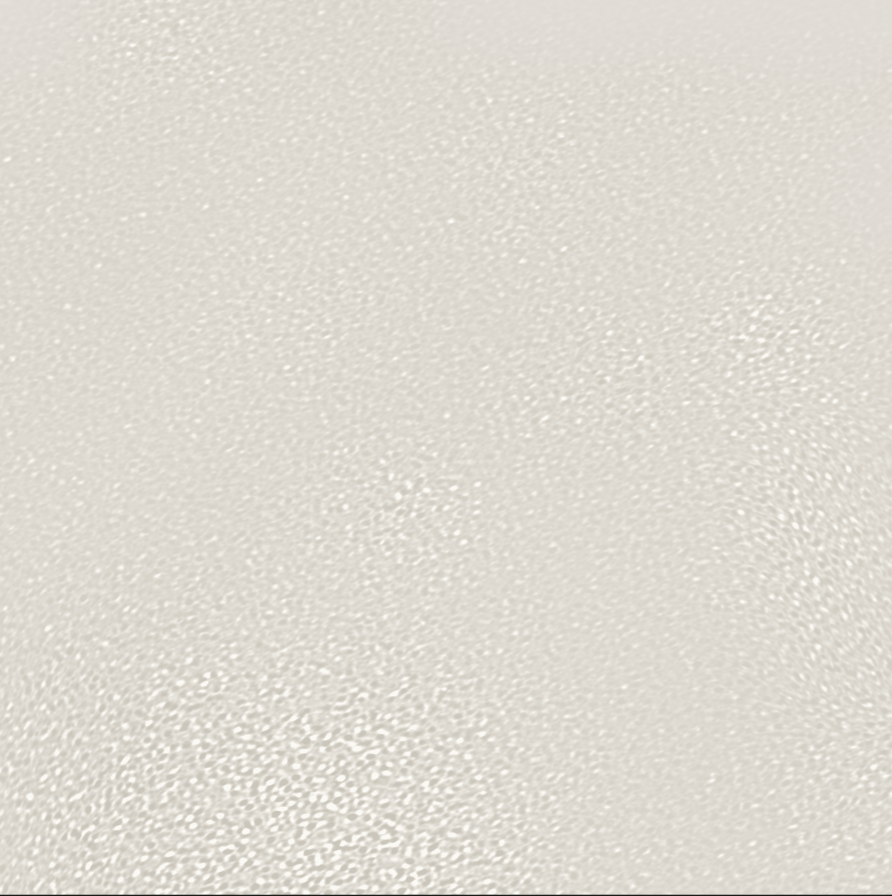
Reproduce this texture procedurally as a WebGL 1 fragment shader.

```glsl
precision highp float;
// Pale pearly leather: fine pebbled grain catching light in soft glossy patches.

uniform vec2 u_resolution;

const vec3 SHADE = vec3(0.795, 0.775, 0.732);
const vec3 LIGHT = vec3(0.985, 0.978, 0.955);
const vec3 HAZE = vec3(0.884, 0.866, 0.845);
const vec3 EDGE = vec3(0.10, 0.10, 0.09);
const float GRAIN_CELLS = 90.0;    // coarse grain cells per canvas height
const float FINE_CELLS = 150.0;    // fine grain cells per canvas height
const float GRAIN_WIDTH = 0.62;    // width of a grain over its length
const float BASE_LEVEL = 0.395;    // position of matte areas from SHADE to LIGHT
const float MATTE_CONTRAST = 0.075;
const float GLOSS_CONTRAST = 0.34;
const float GLOSS_LIFT = 0.10;
const float SPARSE_DROP = 0.12;    // darkens the ground between grains at the left
const float BRIGHT_SKEW = 0.14;    // makes light grains stronger than dark gaps
const float EDGE_HEIGHT = 0.0015;

vec3 hash3(vec2 cell, float seed) {
  vec2 c = cell + seed * vec2(71.7, 43.3) + 211.3;
  vec3 q = fract(c.xyx * vec3(0.1031, 0.1030, 0.0973));
  q += dot(q, q.yxz + 33.33);
  return fract((q.xxy + q.yzz) * q.zyx);
}

// Cellular noise: signed ripples at jittered points, stretched along an angle.
float grain(vec2 p, float angle) {
  vec2 cell = floor(p);
  vec2 along = vec2(cos(angle), sin(angle));
  vec2 across = vec2(-along.y, along.x);
  float sum = 0.0;
  for (int j = -1; j <= 1; j++) {
    for (int i = -1; i <= 1; i++) {
      vec2 c = cell + vec2(float(i), float(j));
      for (int k = 0; k < 3; k++) {
        vec3 h = hash3(c, float(k) + 1.0);
        vec2 d = p - c - h.xy;
        d = vec2(dot(d, along), dot(d, across) / GRAIN_WIDTH);
        float r2 = min(dot(d, d), 1.0);
        float falloff = (1.0 - r2) * (1.0 - r2);
        sum += (h.z * 2.0 - 1.0) * falloff * (1.0 - 3.7 * r2);
      }
    }
  }
  return sum * 2.3;
}

float glow(vec2 p, vec2 center, vec2 radius) {
  vec2 d = (p - center) / radius;
  return exp(-dot(d, d));
}

// Slow uneven variation from layered sines, roughly -1 to 1.
float drift(vec2 p) {
  return 0.5 * sin(p.x * 17.0 + 2.0 * sin(p.y * 11.0))
       + 0.5 * sin(p.y * 23.0 - p.x * 9.0 + 1.7 * sin(p.x * 14.0 + 1.0));
}

// Grain direction: rising to the right, steep at the left, falling at the right.
float grainAngle(vec2 p) {
  float leftSide = 1.0 - smoothstep(0.0, 0.28, p.x);
  float rightSide = smoothstep(0.74, 0.92, p.x) * smoothstep(0.15, 0.25, p.y)
                  * (1.0 - smoothstep(0.48, 0.60, p.y));
  return 0.40 + 0.6 * leftSide * (1.0 - smoothstep(0.25, 0.45, p.y)) - 1.2 * rightSide;
}

float glossAt(vec2 p) {
  float foot = glow(p, vec2(0.41, 0.03), vec2(0.18, 0.21))
             + 0.6 * glow(p, vec2(0.16, 0.10), vec2(0.17, 0.18));
  float side = 0.34 * glow(p, vec2(0.89, 0.43), vec2(0.09, 0.13))
             + 0.28 * glow(p, vec2(0.96, 0.17), vec2(0.08, 0.17));
  float middle = 0.32 * glow(p, vec2(0.43, 0.43), vec2(0.10, 0.08))
               + 0.30 * glow(p, vec2(0.68, 0.57), vec2(0.10, 0.07))
               + 0.30 * glow(p, vec2(0.86, 0.63), vec2(0.08, 0.06));
  float upper = 0.18 * glow(p, vec2(0.18, 0.96), vec2(0.10, 0.06))
              + 0.14 * glow(p, vec2(0.60, 0.81), vec2(0.10, 0.09))
              + 0.14 * glow(p, vec2(0.34, 0.64), vec2(0.12, 0.08));
  return min((foot + side + middle + upper) * (1.0 + 0.15 * drift(p)), 1.0);
}

float hazeAt(vec2 p) {
  float top = smoothstep(0.88, 1.0, p.y + 0.02 * drift(p)) * smoothstep(0.38, 0.60, p.x);
  float corner = glow(p, vec2(0.0, 1.0), vec2(0.10, 0.09));
  float rim = 0.7 * glow(p, vec2(1.0, 0.79), vec2(0.09, 0.10));
  return clamp(top + corner + rim, 0.0, 1.0);
}

void main() {
  vec2 p = gl_FragCoord.xy / u_resolution.y;
  float angle = grainAngle(p);
  float gloss = glossAt(p);

  // Pebbled relief, smoother and coarser where the surface shines
  float coarse = grain(p * GRAIN_CELLS, angle);
  float fine = grain(p * FINE_CELLS + 37.0, angle);
  float relief = coarse + fine * mix(0.40, 0.10, gloss);
  relief += BRIGHT_SKEW * (relief * relief - 1.0);

  // Light level, then colour
  float sparse = gloss * (1.0 - smoothstep(0.05, 0.35, p.x));
  float contrast = MATTE_CONTRAST + GLOSS_CONTRAST * gloss;
  float level = BASE_LEVEL + GLOSS_LIFT * gloss - SPARSE_DROP * sparse
              + 0.015 * drift(p * 0.6) + contrast * relief;
  vec3 color = mix(SHADE, LIGHT, clamp(level, 0.0, 1.0));
  color = mix(color, HAZE, 0.8 * hazeAt(p));

  // Thin dark line along the bottom
  color = mix(EDGE, color, smoothstep(EDGE_HEIGHT * 0.6, EDGE_HEIGHT * 1.4, p.y));
  gl_FragColor = vec4(color, 1.0);
}
```
